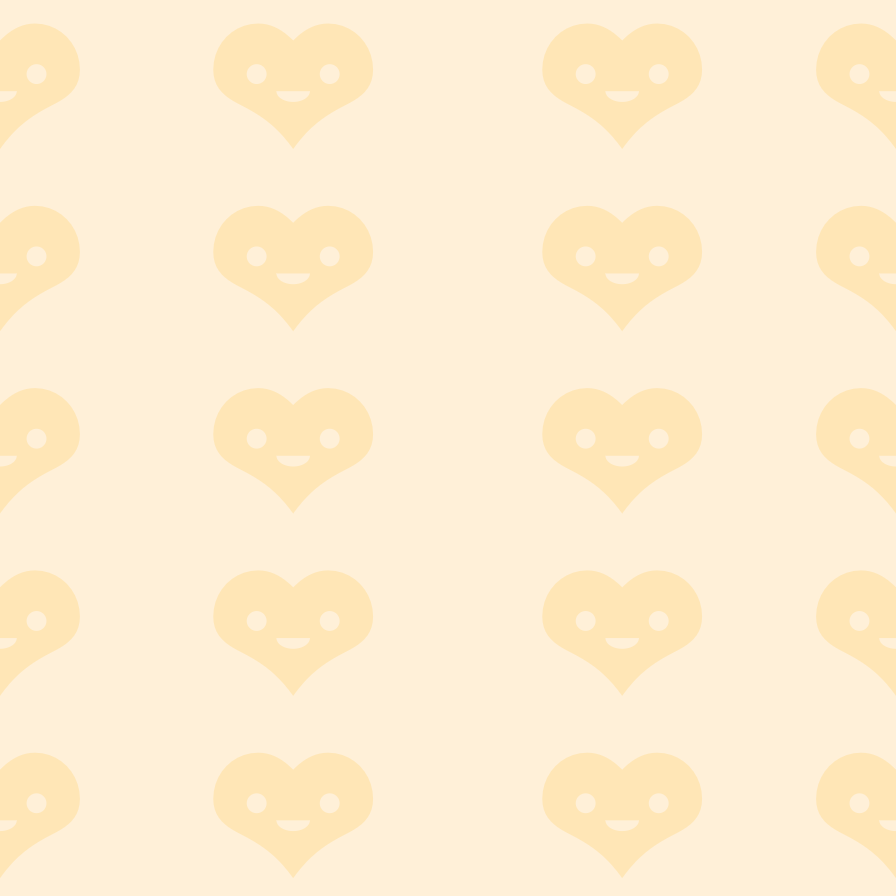
Give the GLSL for this pattern, as a Shadertoy shader.

```glsl
// Pale smiling hearts on cream, in three unevenly spaced columns and five rows.
// Each heart is a mirrored Bezier outline turned into a signed distance;
// round eyes and a half-ellipse mouth are cut out of it.

const vec3 CREAM = vec3(1.0, 0.942, 0.848);
const vec3 HONEY = vec3(1.0, 0.902, 0.714);
const float HEART_SIZE = 0.0892;   // half width of a heart
const float ROW_PITCH = 0.20345;
const float TOP_ROW = 0.9223;
const float COLUMNS[3] = float[3](0.0, 0.3272, 0.6944);
const int STEPS = 10;              // segments per Bezier curve

vec2 cubicBezier(vec2 a, vec2 b, vec2 c, vec2 d, float t) {
    float s = 1.0 - t;
    return s * s * s * a + 3.0 * s * t * (s * b + t * c) + t * t * t * d;
}

float segmentDistance(vec2 p, vec2 a, vec2 b) {
    vec2 ab = b - a;
    float t = clamp(dot(p - a, ab) / dot(ab, ab), 0.0, 1.0);
    return length(p - a - t * ab);
}

// Does a ray from p towards +x cross the segment ab?
bool crossesRay(vec2 p, vec2 a, vec2 b) {
    if ((a.y > p.y) == (b.y > p.y)) return false;
    return p.x < mix(a.x, b.x, (p.y - a.y) / (b.y - a.y));
}

// Right half of the outline, from the cleft to the tip, mirrored in x.
float heartDistance(vec2 p) {
    vec2 outline[13] = vec2[13](
        vec2(0.0, 0.365),
        vec2(0.11, 0.475), vec2(0.25, 0.577), vec2(0.438, 0.577),
        vec2(0.75, 0.577), vec2(1.0, 0.321), vec2(1.0, 0.0),
        vec2(1.0, -0.248), vec2(0.832, -0.355), vec2(0.653, -0.445),
        vec2(0.365, -0.591), vec2(0.19, -0.73), vec2(0.0, -0.993));
    p.x = abs(p.x);
    float nearest = 10.0;
    bool inside = false;
    vec2 start = outline[0];
    for (int k = 0; k < 12; k += 3) {
        for (int i = 1; i <= STEPS; i++) {
            vec2 end = cubicBezier(outline[k], outline[k + 1], outline[k + 2],
                                   outline[k + 3], float(i) / float(STEPS));
            nearest = min(nearest, segmentDistance(p, start, end));
            if (crossesRay(p, start, end)) inside = !inside;
            start = end;
        }
    }
    return inside ? -nearest : nearest;
}

float ellipseDistance(vec2 p, vec2 radii) {
    float k = length(p / radii);
    return k * (k - 1.0) / max(length(p / (radii * radii)), 0.001);
}

float eyesDistance(vec2 p, vec2 eye, float radius) {
    return length(vec2(abs(p.x), p.y) - eye) - radius;
}

float mouthDistance(vec2 p, float top, vec2 radii) {
    p.y -= top;
    return max(ellipseDistance(p, radii), p.y);
}

float smilingHeart(vec2 p) {
    float eyes = eyesDistance(p, vec2(0.457, -0.056), 0.124);
    float mouth = mouthDistance(p, -0.27, vec2(0.209, 0.134));
    return max(heartDistance(p), -min(eyes, mouth));
}

// Offset to the nearest column, wrapping at the canvas edge.
float columnOffset(float x) {
    float best = 1.0;
    for (int i = 0; i < 3; i++) {
        float dx = fract(x - COLUMNS[i] + 0.5) - 0.5;
        if (abs(dx) < abs(best)) best = dx;
    }
    return best;
}

float rowOffset(float y) {
    return (fract((y - TOP_ROW) / ROW_PITCH + 0.5) - 0.5) * ROW_PITCH;
}

void mainImage(out vec4 fragColor, in vec2 fragCoord) {
    vec2 uv = fragCoord / iResolution.y;
    float pixel = 1.0 / iResolution.y;

    vec2 p = vec2(columnOffset(uv.x), rowOffset(uv.y)) / HEART_SIZE;
    float d = smilingHeart(p) * HEART_SIZE;

    float coverage = clamp(0.5 - d / pixel, 0.0, 1.0);
    fragColor = vec4(mix(CREAM, HONEY, coverage), 1.0);
}
```
